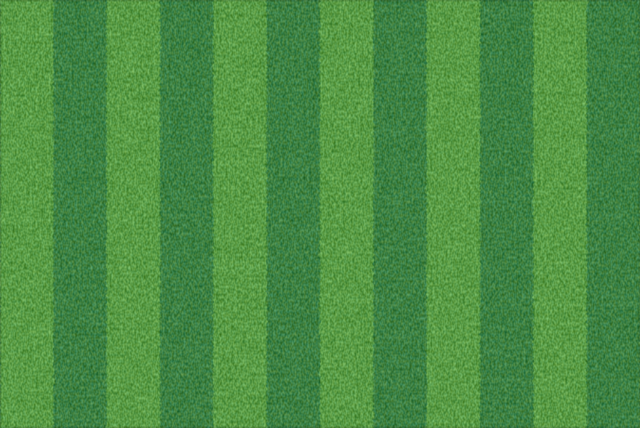
Give the GLSL for this texture, as a Shadertoy shader.

```glsl
// Mown lawn: twelve vertical stripes, alternately light and dark, with fine grass grain.

// Pseudo-random unit gradient for a lattice point
vec2 gradient(ivec2 cell) {
    uint h = uint(cell.x) * 1597334677u ^ uint(cell.y) * 3812015801u;
    h = (h ^ (h >> 15)) * 2246822519u;
    h = (h ^ (h >> 13)) * 3266489917u;
    float angle = float((h ^ (h >> 16)) & 65535u) * 6.2831853 / 65536.0;
    return vec2(cos(angle), sin(angle));
}

float gradientNoise(vec2 p) {
    ivec2 i = ivec2(floor(p));
    vec2 f = fract(p);
    vec2 u = f * f * f * (f * (f * 6.0 - 15.0) + 10.0);
    float a = dot(gradient(i), f);
    float b = dot(gradient(i + ivec2(1, 0)), f - vec2(1, 0));
    float c = dot(gradient(i + ivec2(0, 1)), f - vec2(0, 1));
    float d = dot(gradient(i + ivec2(1, 1)), f - vec2(1, 1));
    return mix(mix(a, b, u.x), mix(c, d, u.x), u.y);
}

void mainImage(out vec4 fragColor, in vec2 fragCoord) {
    // Canvas width is one unit
    vec2 p = fragCoord / iResolution.x;
    float height = iResolution.y / iResolution.x;

    // Six light-dark pairs, their borders frayed by the blades
    float x = p.x + 0.0035 * gradientNoise(p * vec2(90.0, 210.0) + 31.7);
    float borderDistance = sin(x * 6.2831853 * 6.0) / (6.2831853 * 6.0);
    float soft = max(1.0 / iResolution.x, 0.0012);
    float light = smoothstep(-soft, soft, borderDistance);
    vec3 color = mix(vec3(0.238, 0.504, 0.262), vec3(0.350, 0.610, 0.274), light);

    // Blades: upright fine grain over small tufts
    float grain = gradientNoise(p * vec2(337.0, 241.0) + 7.3)
                + 0.7 * gradientNoise(p * vec2(213.0, 137.0) + 53.1)
                + 0.2 * gradientNoise(p * 38.0 + 11.9);
    color += grain * mix(0.125, 0.145, light);

    // Teal and olive flecks, stronger in the dark stripes
    float fleck = gradientNoise(p * vec2(271.0, 193.0) + 91.4);
    color += fleck * vec3(-0.07, 0.0, 0.09) * mix(1.0, 0.5, light);

    // Faintly shaded rim
    vec2 rim = min(p, vec2(1.0, height) - p);
    color *= mix(0.88, 1.0, smoothstep(0.0, 0.004, min(rim.x, rim.y)));

    fragColor = vec4(clamp(color, 0.0, 1.0), 1.0);
}
```
